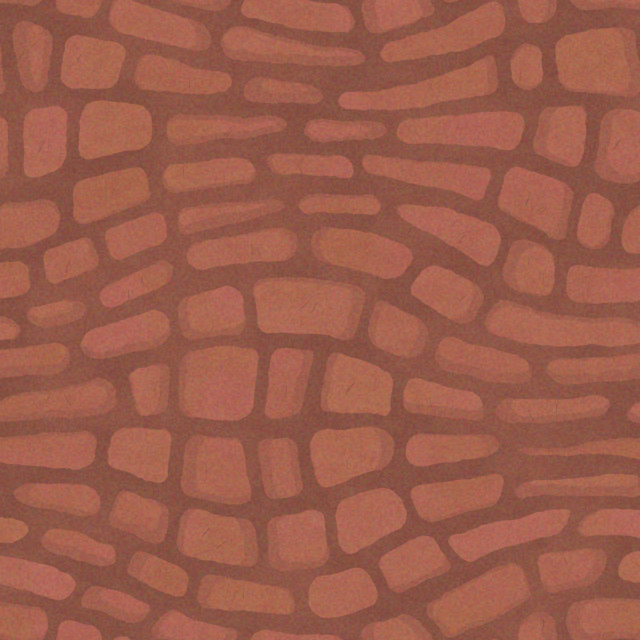
This texture is drawn by a three.js fragment shader. Its source:

```glsl
// Hand-painted terracotta cobbles laid in overlapping fans.
// Wavy rows are split into jittered bricks; each brick becomes a rounded,
// slightly crooked stone with darker side facets, scratches and fine grain.

varying vec2 vUv;

const float TAU = 6.2831853;
const vec3 STONE = vec3(0.676, 0.400, 0.323);
const vec3 STONE_WARM = vec3(0.670, 0.402, 0.308);
const vec3 STONE_PINK = vec3(0.690, 0.396, 0.340);
const vec3 FACET = vec3(0.618, 0.366, 0.300);
const vec3 MORTAR = vec3(0.535, 0.320, 0.265);
const vec3 MORTAR_LIGHT = vec3(0.565, 0.338, 0.278);
const vec3 SCRATCH = vec3(0.53, 0.31, 0.265);

const float ROWS = 12.0;
const float COLUMNS = 6.0;          // some rows hold one more
const float FAN_HEIGHT = 0.076;     // rise of the arched rows
const vec2 FAN_CENTRE = vec2(0.45, 0.57);
const float FAN_LEAN = 0.4;
const float DRIFT = 0.028;          // slow bending of rows and joints
const float JOINT_JITTER = 0.5;
const float JOINT_SLANT = 0.22;
const float GAP = 0.0062;           // smallest half width of the mortar
const float GAP_VARIATION = 0.0065;
const float FACET_WIDTH = 0.022;
const float EDGE_SOFTNESS = 0.0014;
const float GRAIN_CELLS = 400.0;
const float GRAIN_STRENGTH = 0.085;

vec4 hash4(vec2 p) {
    vec4 q = fract(p.xyxy * vec4(0.1031, 0.1030, 0.0973, 0.1099));
    q += dot(q, q.wzxy + 33.33);
    return fract((q.xxyz + q.yzzw) * q.zywx);
}

// Four independent channels of smooth value noise.
vec4 noise4(vec2 p) {
    vec2 i = floor(p);
    vec2 f = fract(p);
    f = f * f * (3.0 - 2.0 * f);
    vec4 low = mix(hash4(i), hash4(i + vec2(1.0, 0.0)), f.x);
    vec4 high = mix(hash4(i + vec2(0.0, 1.0)), hash4(i + 1.0), f.x);
    return mix(low, high, f.y);
}

// Bends the plane: x runs along the arched rows, y across them.
vec2 fanLayout(vec2 p) {
    float across = TAU * (p.y - FAN_CENTRE.y);
    float along = TAU * (p.x - FAN_CENTRE.x) - FAN_LEAN * sin(across);
    vec2 bend = vec2(sin(along) * sin(across), cos(along) * cos(across));
    return p - FAN_HEIGHT * bend + DRIFT * (noise4(p * 5.0 + 7.0).xy - 0.5);
}

// Joint between two bricks, in columns; height runs from 0 to 1 in the row.
float jointAt(float index, float row, float columns, float height) {
    vec4 rnd = hash4(vec2(mod(index, columns) + 31.0, row + 5.0)) - 0.5;
    return index + JOINT_JITTER * rnd.x + JOINT_SLANT * rnd.y * (height - 0.5);
}

// Signed distance from the insets to the low and high sides.
float roundedQuad(vec2 low, vec2 high, float radius) {
    vec2 q = max(-low, -high) + radius;
    return length(max(q, 0.0)) + min(max(q.x, q.y), 0.0) - radius;
}

float segmentDistance(vec2 p, vec2 halfSpan) {
    float t = clamp(dot(p, halfSpan) / dot(halfSpan, halfSpan), -1.0, 1.0);
    return length(p - halfSpan * t);
}

void main() {
    // Ragged outlines, then the fan layout and its local stretch
    vec2 p = vUv + 0.006 * (noise4(vUv * 26.0).xy - 0.5)
                 + 0.0024 * (noise4(vUv * 105.0).xy - 0.5);
    vec2 place = fanLayout(p);
    vec2 stepX = fanLayout(p + vec2(0.01, 0.0)) - place;
    vec2 stepY = fanLayout(p + vec2(0.0, 0.01)) - place;
    vec2 stretch = sqrt(stepX * stepX + stepY * stepY) / 0.01;

    // Row and brick
    float row = mod(floor(place.y * ROWS), ROWS);
    float height = fract(place.y * ROWS);
    vec4 rowRnd = hash4(vec2(row + 3.0, 17.0));
    float columns = COLUMNS + step(0.45, rowRnd.x);
    float along = place.x * columns + 0.5 * mod(row, 2.0) + 0.4 * rowRnd.y;
    float index = floor(along);
    if (along < jointAt(index, row, columns, height)) index -= 1.0;
    else if (along > jointAt(index + 1.0, row, columns, height)) index += 1.0;
    float left = along - jointAt(index, row, columns, height);
    float right = jointAt(index + 1.0, row, columns, height) - along;

    // Stone outline with uneven gaps and tilted sides
    vec2 id = vec2(mod(index, columns) + 1.0, row + 1.0);
    vec4 gapRnd = hash4(id + 50.0);
    vec4 shapeRnd = hash4(id + 90.0);
    vec4 facetRnd = hash4(id + 130.0);
    vec2 cell = 1.0 / (vec2(columns, ROWS) * stretch);
    vec2 low = vec2(left, height) * cell - GAP - GAP_VARIATION * gapRnd.xy;
    vec2 high = vec2(right, 1.0 - height) * cell - GAP - GAP_VARIATION * gapRnd.zw;
    vec2 local = 0.5 * (low - high);
    low.y -= 0.012 * abs(shapeRnd.x - 0.5) + 0.14 * (shapeRnd.x - 0.5) * local.x;
    high.y -= 0.012 * abs(shapeRnd.y - 0.5) + 0.14 * (shapeRnd.y - 0.5) * local.x;
    float radius = mix(0.014, 0.029, shapeRnd.z);
    float outline = roundedQuad(low, high, radius);
    float stoneMask = 1.0 - smoothstep(-EDGE_SOFTNESS, EDGE_SOFTNESS, outline);

    // Worn side facets
    vec4 cut = FACET_WIDTH * smoothstep(0.5, 1.0, facetRnd) * vec4(1.0, 0.8, 1.0, 0.4);
    float face = roundedQuad(low - cut.xy, high - cut.zw, radius);
    face += 0.004 * (noise4(vUv * 45.0).z - 0.5);
    float facetMask = smoothstep(-0.001, 0.003, face);

    // Painted colour
    vec4 blotch = noise4(vUv * 11.0 + 20.0);
    vec4 brush = noise4(vUv * vec2(38.0, 60.0));
    vec3 stone = mix(STONE, STONE_WARM, smoothstep(0.4, 0.8, blotch.x));
    stone = mix(stone, STONE_PINK, smoothstep(0.45, 0.85, blotch.y));
    stone += 0.018 * (brush.x - 0.5) + 0.018 * (shapeRnd.w - 0.5);
    stone = mix(stone, FACET, 0.8 * facetMask);

    // A few short scratches on some stones
    for (int i = 0; i < 3; i++) {
        vec4 rnd = hash4(id + 170.0 + 23.0 * float(i));
        vec2 offset = (rnd.xy - 0.5) * vec2(0.06, 0.025);
        vec2 span = vec2(rnd.z - 0.3, 0.8) * 0.009;
        float mark = 1.0 - smoothstep(0.0003, 0.0016, segmentDistance(local - offset, span));
        stone = mix(stone, SCRATCH, 0.5 * mark * step(0.6, gapRnd.x) * rnd.w);
    }

    vec3 mortar = mix(MORTAR, MORTAR_LIGHT, smoothstep(0.35, 0.8, blotch.z));
    mortar += 0.018 * (brush.y - 0.5);
    vec3 color = mix(mortar, stone, stoneMask);
    color += GRAIN_STRENGTH * (noise4(vUv * GRAIN_CELLS).xyz - 0.5);
    gl_FragColor = vec4(color, 1.0);
}
```
